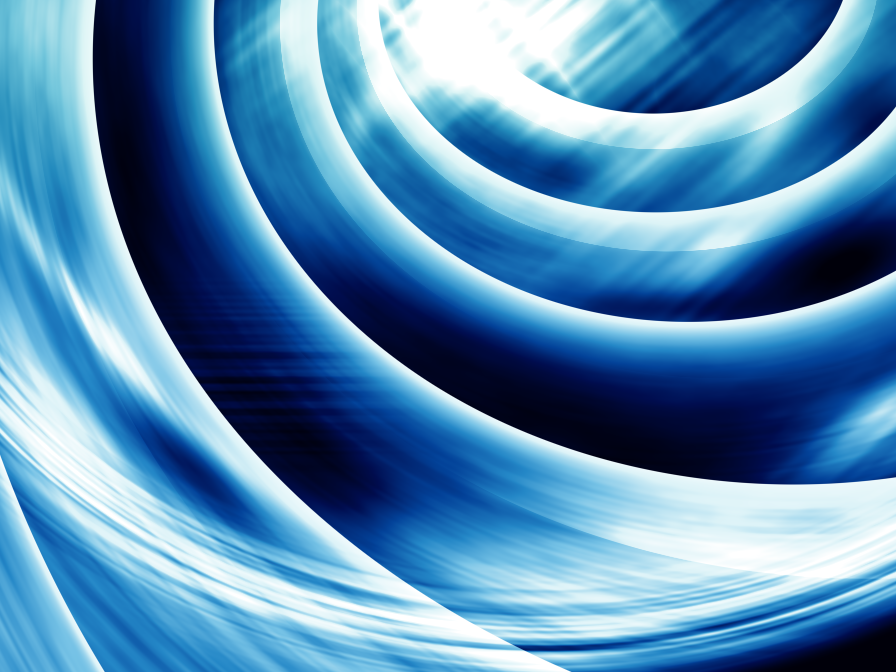
Give the GLSL for this background, as a Shadertoy shader.

```glsl
// Nested ellipses from the innermost outward: centre, radii
const vec4 ARCS[6] = vec4[6](
    vec4(0.972, 1.069, 0.295, 0.238), vec4(0.976, 1.0, 0.413, 0.316),
    vec4(1.024, 0.965, 0.552, 0.444), vec4(1.181, 0.965, 0.863, 0.686),
    vec4(1.562, 0.913, 1.424, 1.054), vec4(1.91, 0.913, 2.014, 1.858));
const float BASE_TONE[7] = float[7](0.16, 0.56, 0.66, 0.1, 0.19, 0.62, 0.72);
const float RIM_WIDTH[7] = float[7](0.045, 0.045, 0.05, 0.062, 0.05, 0.045, 0.02);

float hash(vec2 p) {
    vec3 q = fract(p.xyx * 0.1031);
    q += dot(q, q.yzx + 33.33);
    return fract((q.x + q.y) * q.z);
}

float noise(vec2 p) {
    vec2 i = floor(p), f = fract(p);
    f = f * f * (3.0 - 2.0 * f);
    return mix(mix(hash(i), hash(i + vec2(1, 0)), f.x),
               mix(hash(i + vec2(0, 1)), hash(i + vec2(1, 1)), f.x), f.y);
}

float fbm(vec2 p) {
    float sum = 0.0, amp = 0.5;
    for (int i = 0; i < 4; i++) {
        sum += amp * noise(p);
        p = p * 2.03 + 17.0;
        amp *= 0.5;
    }
    return sum;
}

vec2 turn(vec2 p, float angle) {
    float c = cos(angle), s = sin(angle);
    return vec2(c * p.x + s * p.y, c * p.y - s * p.x);
}

// Soft elongated spot
float blob(vec2 p, vec2 centre, vec2 size, float angle) {
    vec2 q = turn(p - centre, angle) / size;
    return exp(-dot(q, q));
}

// Approximate signed distance to an ellipse, and the angle around it
vec2 arcCoords(vec2 p, vec4 arc) {
    vec2 q = (p - arc.xy) / arc.zw;
    float r = length(q);
    return vec2((r - 1.0) * r / max(length(q / arc.zw), 0.001), atan(q.x, -q.y));
}

// Brightness of one layer; t runs from its inner edge to the next one
float layerTone(int k, vec2 p, vec2 arc, float t) {
    float s = max(arc.x, 0.0);
    vec2 flow = vec2(arc.y * 4.0 + float(k) * 9.0, arc.x * 60.0);
    float fibre = 0.6 * noise(flow) + 0.4 * noise(flow * vec2(1.5, 3.0)) - 0.5;
    float cloud = fbm(vec2(arc.y * 5.0, arc.x * 16.0) + float(k) * 5.0) - 0.47;
    vec2 d = turn(p, 0.7);
    float ray = 0.6 * noise(d * vec2(4.0, 30.0)) + 0.4 * noise(d * vec2(7.0, 75.0)) - 0.5;
    float v = BASE_TONE[k];

    // Light and dark patches
    if (k == 0) {
        v += 0.25 * blob(p, vec2(1.16, 0.95), vec2(0.1, 0.04), 0.8);
    } else if (k == 1) {
        v += 0.4 * blob(p, vec2(0.94, 0.75), vec2(0.14, 0.03), 0.65)
           + 0.4 * blob(p, vec2(1.146, 0.81), vec2(0.12, 0.035), 1.1)
           - 0.33 * blob(p, vec2(0.78, 0.765), vec2(0.16, 0.04), -0.4)
           - 0.35 * blob(p, vec2(1.3, 0.82), vec2(0.07, 0.07), 0.0);
    } else if (k == 2) {
        v += 0.4 * blob(p, vec2(1.04, 0.615), vec2(0.1, 0.03), 0.5)
           + 0.4 * blob(p, vec2(0.56, 0.86), vec2(0.1, 0.025), 1.1)
           - 0.75 * blob(p, vec2(1.25, 0.61), vec2(0.16, 0.075), 0.4)
           - 0.4 * blob(p, vec2(0.97, 0.545), vec2(0.16, 0.03), 0.0)
           - 0.15 * blob(p, vec2(0.64, 0.72), vec2(0.14, 0.04), -0.8);
    } else if (k == 3) {
        v += 0.47 * blob(p, vec2(0.42, 0.77), vec2(0.21, 0.12), -1.1)
           + 0.7 * blob(p, vec2(0.417, 0.97), vec2(0.08, 0.1), 0.0) * (1.0 + ray)
           + 0.85 * blob(p, vec2(1.33, 0.37), vec2(0.19, 0.07), 0.5) * (1.0 + ray)
           - 0.12 * blob(p, vec2(0.78, 0.43), vec2(0.3, 0.07), -0.5);
    } else if (k == 4) {
        v += 0.9 * blob(p, vec2(1.13, 0.19), vec2(0.42, 0.13), 0.1)
           + 0.55 * blob(p, vec2(0.78, 0.11), vec2(0.28, 0.1), -0.3)
           - 0.18 * blob(p, vec2(0.19, 0.78), vec2(0.24, 0.05), -1.4)
           - 0.14 * blob(p, vec2(0.48, 0.31), vec2(0.16, 0.05), -0.8);
        v += 0.3 * (noise(vec2(p.x * 2.0, p.y * 190.0)) - 0.5)
           * blob(p, vec2(0.35, 0.43), vec2(0.18, 0.09), 0.0);
    } else if (k == 5) {
        v += 0.4 * blob(p, vec2(0.07, 0.36), vec2(0.2, 0.075), -0.9)
           + 0.2 * blob(p, vec2(0.36, 0.08), vec2(0.26, 0.08), -0.5)
           + 0.2 * blob(p, vec2(0.03, 0.97), vec2(0.08, 0.12), 0.0)
           - 0.5 * blob(p, vec2(0.29, 0.3), vec2(0.15, 0.038), -0.72)
           - 0.15 * blob(p, vec2(0.11, 0.68), vec2(0.04, 0.16), 0.0);
        float ribbon = (s - 0.03 - 0.3 * (p.y - 0.31)) / 0.022;
        v += 0.45 * exp(-ribbon * ribbon) * (0.8 + fibre);
    }

    // Grain along the curve, blending to slanting wisps near the top
    float grain = 0.08 + 0.32 * clamp(v, 0.0, 1.0);
    float wispy = k < 3 ? smoothstep(0.7, 0.95, p.x) : 0.0;
    v += grain * mix(cloud * 1.4 + fibre * 0.7, cloud * 0.7 + ray * 1.3, wispy);

    // Bright inner rim and a second fold that darkens what lies beyond it
    if (k > 0) {
        v = mix(v, max(v, 1.1), exp(-pow(s / RIM_WIDTH[k], 1.1)));
        float fold = smoothstep(0.357, 0.363, t) * (k < 6 ? 1.0 : 0.0);
        v *= 1.0 - fold * (k == 5 ? 0.1 : 0.24);
        v += 0.09 * fold * exp(-9.0 * max(t - 0.36, 0.0));
    }

    // White burst at the top, crossed by thin bright threads
    if (k < 3) {
        float burst = blob(p, vec2(0.75, 0.99), vec2(0.24, 0.145), 0.0);
        vec2 e = turn(p, -0.9);
        float threads = 1.0 - abs(2.0 * noise(e * vec2(5.0, 22.0)) - 1.0);
        v += (k == 2 ? 0.45 : 1.15) * burst * (0.75 + ray * 1.2 + 0.5 * threads * threads);
    }

    // Sweeping bundle of lines and the dark corner beyond it
    if (k > 3) {
        vec2 sweep = arcCoords(p, vec4(0.816, 0.896, 1.042, 0.863));
        float across = (sweep.x + 0.015) / 0.06;
        float lines = 0.6 * noise(vec2(sweep.y * 3.0, sweep.x * 95.0))
                    + 0.4 * noise(vec2(sweep.y * 4.0, sweep.x * 230.0));
        v += 0.95 * exp(-across * across) * (lines - 0.38);
        v *= 1.0 - smoothstep(0.03, 0.08, sweep.x) * smoothstep(0.92, 1.12, p.x);
    }
    return v;
}

vec3 palette(float v) {
    vec3 c = mix(vec3(0.0, 0.0, 0.04), vec3(0.0, 0.05, 0.31), clamp(v * 5.0, 0.0, 1.0));
    c = mix(c, vec3(0.01, 0.26, 0.6), clamp(v * 5.0 - 1.0, 0.0, 1.0));
    c = mix(c, vec3(0.14, 0.53, 0.78), clamp(v * 5.0 - 2.0, 0.0, 1.0));
    c = mix(c, vec3(0.46, 0.76, 0.9), clamp(v * 5.0 - 3.0, 0.0, 1.0));
    c = mix(c, vec3(0.86, 0.95, 0.97), clamp(v * 5.0 - 4.0, 0.0, 1.0));
    return mix(c, vec3(1), clamp(v * 5.0 - 5.0, 0.0, 1.0));
}

void mainImage(out vec4 fragColor, in vec2 fragCoord) {
    vec2 p = fragCoord / iResolution.y;
    float soft = 0.7 / iResolution.y;
    vec2 arc = arcCoords(p, ARCS[0]);
    vec3 color = palette(layerTone(0, p, arc, 0.0));
    // Paint each layer over the one inside it
    for (int k = 1; k < 7; k++) {
        vec2 next = k < 6 ? arcCoords(p, ARCS[k]) : arc - 0.4;
        float t = arc.x / max(arc.x - next.x, 0.01);
        color = mix(color, palette(layerTone(k, p, arc, t)), smoothstep(-soft, soft, arc.x));
        arc = next;
    }
    // Slight teal tint towards the top
    color *= mix(vec3(1), vec3(0.95, 1.04, 0.92), smoothstep(0.5, 0.9, p.y) * (1.0 - color.r));
    fragColor = vec4(color, 1.0);
}
```
